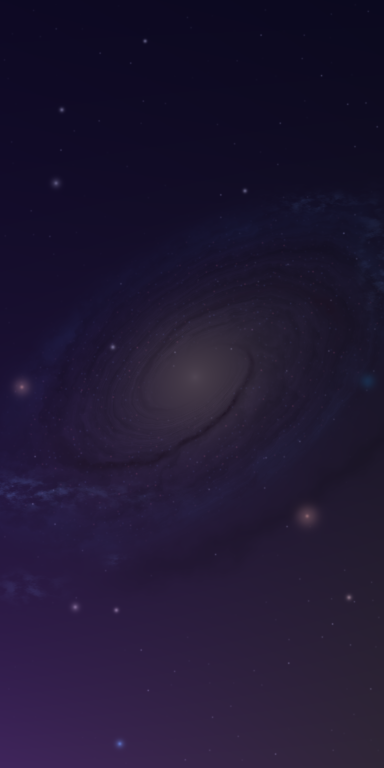
Give the GLSL for this background, as a WebGL 2 fragment shader.

```glsl
#version 300 es
precision highp float;
// A dim tilted spiral galaxy over a violet night gradient.
// The disk is deprojected to polar form, where log-spiral phase drives dust
// lanes and streaks; blue clouds, hashed star grids and glowing stars follow.
uniform vec2 u_resolution;
out vec4 fragColor;

vec2 hash2(vec2 p) {
    vec3 q = fract(p.xyx * vec3(0.1031, 0.1030, 0.0973));
    q += dot(q, q.yzx + 33.33);
    return fract((q.xx + q.yz) * q.zy);
}

float gradientNoise(vec2 p) {
    vec2 i = floor(p), f = fract(p);
    vec2 u = f * f * f * (f * (f * 6.0 - 15.0) + 10.0);
    vec2 e = vec2(0.0, 1.0);
    float a = dot(hash2(i) * 2.0 - 1.0, f);
    float b = dot(hash2(i + e.yx) * 2.0 - 1.0, f - e.yx);
    float c = dot(hash2(i + e.xy) * 2.0 - 1.0, f - e.xy);
    float d = dot(hash2(i + e.yy) * 2.0 - 1.0, f - e.yy);
    return mix(mix(a, b, u.x), mix(c, d, u.x), u.y);
}

float fbm(vec2 p) {
    float sum = 0.0, amp = 0.6;
    for (int i = 0; i < 4; i++) {
        sum += amp * gradientNoise(p);
        p = mat2(1.6, 1.2, -1.2, 1.6) * p + 7.3;
        amp *= 0.55;
    }
    return sum;
}

// Soft round blob
float glow(vec2 p, vec2 center, vec2 size) {
    vec2 d = (p - center) / size;
    return exp(-dot(d, d));
}

// One jittered star per cell, with few bright ones
float starGrid(vec2 p, float cells, float rarity) {
    vec2 g = p * cells, id = floor(g);
    vec2 d = (fract(g) - 0.2 - 0.6 * hash2(id)) / cells;
    float power = pow(hash2(id + 41.7).x, rarity);
    return power * exp(-dot(d, d) / 0.000006);
}

vec3 nightSky(vec2 p) {
    vec3 ground = mix(vec3(0.25, 0.145, 0.36), vec3(0.185, 0.148, 0.215), p.x);
    float fade = exp(-p.y * mix(1.0, 0.45, p.x) - 0.28 * p.y * p.y * p.x);
    return mix(vec3(0.022, 0.018, 0.105), ground, fade);
}

vec3 addGalaxy(vec3 col, vec2 p) {
    // Deproject the disk
    vec2 d = p - vec2(0.508, 1.018);
    vec2 q = vec2(dot(d, vec2(0.82, 0.57)), dot(d, vec2(-0.57, 0.82)) / 0.53);
    float r = length(q) + 0.0001;
    float cloud = fbm(p * 9.0);
    float grain = fbm(p * 32.0);
    float phase = atan(q.y, q.x) + 3.17 * log(r) + 0.5 * cloud + 0.2 * grain;
    vec2 swirl = vec2(cos(phase), sin(phase));
    float streak = fbm(swirl * 2.6 + vec2(5.0, -4.0) * log(r));
    float arms = smoothstep(0.72, 0.4, r) * smoothstep(0.08, 0.24, r);

    // Warm bulge and core
    col += vec3(0.075, 0.075, 0.045) * exp(-r * r / 0.12);
    col += vec3(0.085, 0.075, 0.05) * exp(-dot(d, d) / 0.02);
    col += vec3(0.05) * exp(-length(d) / 0.02);

    // Blue outer ring and broken clouds
    float ring = exp(-pow((r - 0.57) / 0.08, 2.0));
    col += vec3(0.005, 0.018, 0.032) * ring * (0.7 + 1.8 * cloud + streak);
    float knots = glow(p, vec2(0.83, 1.47), vec2(0.10, 0.025))
        + glow(p, vec2(0.98, 1.32), vec2(0.035, 0.12))
        + 1.3 * glow(p, vec2(0.02, 0.72), vec2(0.15, 0.04))
        + 0.5 * glow(p, vec2(0.27, 0.71), vec2(0.20, 0.03))
        + 0.7 * glow(p, vec2(0.07, 0.47), vec2(0.08, 0.035))
        + 0.9 * glow(p, vec2(0.31, 0.54), vec2(0.03, 0.016));
    float tufts = smoothstep(-0.15, 0.35, fbm(p * vec2(20.0, 34.0)));
    col += vec3(0.06, 0.10, 0.14) * knots * tufts;
    col += vec3(0.0, 0.09, 0.13) * glow(p, vec2(0.957, 1.007), vec2(0.018));

    // Dust streaks and the two main lanes
    col *= 1.0 + arms * (0.35 * streak + 0.12 * grain);
    float lane = exp(-14.0 * (1.0 - cos(2.0 * (phase - 0.08))));
    lane *= arms * smoothstep(0.50, 0.36, r) * mix(1.0, 0.45, smoothstep(-0.1, 0.1, q.y));
    lane *= clamp(0.55 + streak + 0.8 * grain, 0.0, 0.9);
    col = mix(col, vec3(0.10, 0.06, 0.12), lane);
    float outerLane = p.y - 0.50 - 0.55 * (p.x - 0.35) * p.x + 0.08 * cloud;
    col *= 1.0 - 0.12 * exp(-pow(outerLane / 0.04, 2.0)) * smoothstep(0.2, 0.45, p.x);

    // Pink and blue star speckles
    col += vec3(0.12, 0.05, 0.07) * starGrid(p, 40.0, 5.0) * arms;
    col += vec3(0.04, 0.05, 0.09) * starGrid(p + 3.1, 60.0, 5.0) * arms;
    return col;
}

vec3 brightStars(vec2 p) {
    // Position, halo size, warmth
    const vec4 stars[11] = vec4[11](
        vec4(0.800, 0.656, 0.026, 1.0), vec4(0.057, 0.992, 0.021, 1.0),
        vec4(0.146, 1.523, 0.012, 0.6), vec4(0.161, 1.714, 0.007, 0.6),
        vec4(0.196, 0.419, 0.011, 0.7), vec4(0.909, 0.444, 0.008, 0.8),
        vec4(0.312, 0.063, 0.011, 0.1), vec4(0.294, 1.096, 0.007, 0.6),
        vec4(0.303, 0.411, 0.007, 0.7), vec4(0.638, 1.503, 0.006, 0.6),
        vec4(0.378, 1.893, 0.005, 0.6));
    vec3 sum = vec3(0.0);
    for (int i = 0; i < 11; i++) {
        float d = length(p - stars[i].xy), size = stars[i].z;
        vec3 tint = mix(vec3(0.10, 0.26, 0.42), vec3(0.36, 0.26, 0.21), stars[i].w);
        sum += tint * (0.6 * exp(-d * d / (size * size)) + 0.55 * exp(-d * d / 0.00002));
    }
    return sum;
}

void main() {
    vec2 p = gl_FragCoord.xy / u_resolution.x;
    vec3 col = addGalaxy(nightSky(p), p);
    col += vec3(0.17, 0.17, 0.21) * starGrid(p, 17.0, 7.0);
    fragColor = vec4(col + brightStars(p), 1.0);
}
```
